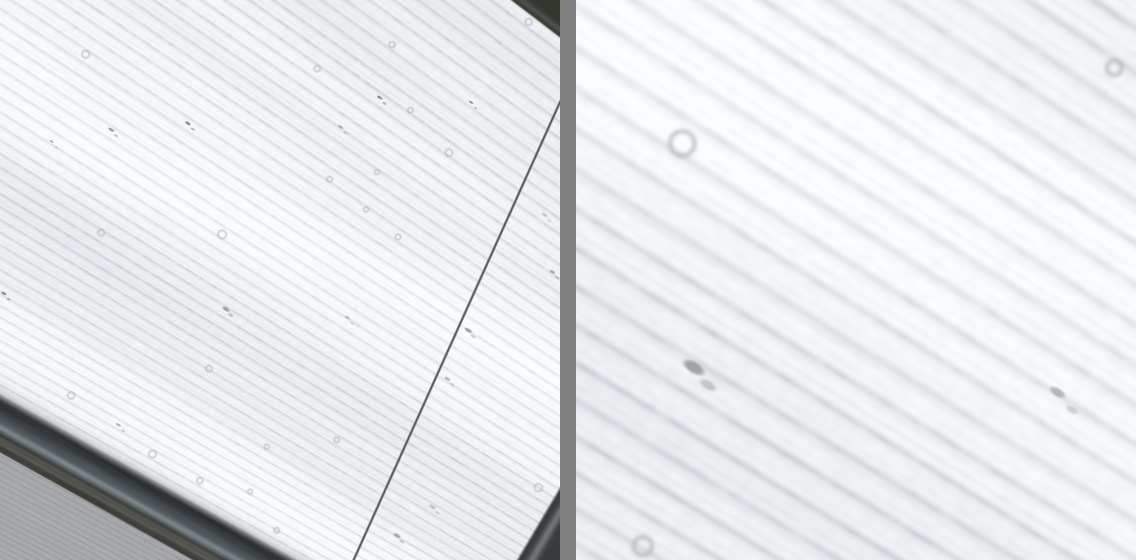
Left, the full canvas; right, a detail of the centre.
Write a WebGL 1 fragment shader that draws this texture.

```glsl
precision highp float;
// Ribbed translucent roof sheet seen at a slant: ridges fan out from a far
// vanishing point, tinted by broad bands of light, grain and small flecks.
// Dark frame bars and one thin seam are laid on top as distance bands.

uniform vec2 u_resolution;

float hash(vec2 p) {
  return fract(sin(dot(p, vec2(127.1, 311.7))) * 43758.545);
}

vec2 gradient(vec2 cell) {
  float angle = 6.2832 * hash(cell);
  return vec2(cos(angle), sin(angle));
}

// Gradient noise, roughly -0.7 to 0.7
float noise(vec2 p) {
  vec2 i = floor(p), f = fract(p);
  vec2 w = f * f * f * (f * (f * 6.0 - 15.0) + 10.0);
  vec2 e = vec2(1.0, 0.0);
  float low = mix(dot(gradient(i), f), dot(gradient(i + e), f - e), w.x);
  float high = mix(dot(gradient(i + e.yx), f - e.yx),
                   dot(gradient(i + e.xx), f - e.xx), w.x);
  return mix(low, high, w.y);
}

// Soft bump of the given centre and width
float bump(float x, float centre, float width) {
  float d = (x - centre) / width;
  return exp(-d * d);
}

// Sheet tone: 0 is grey groove, 1 is white
float sheetTone(vec2 p, vec2 along, bool lowerSheet) {
  // Fan coordinate: 0 at the long bar, 1 at the upper right corner
  float fan = ((p.y + 3.57) / (6.92 - p.x) - 0.5575) / 0.2025;
  float ridge = 52.0 * fan * 1.41 / (1.0 + 0.41 * fan);
  if (lowerSheet) ridge *= 1.6;
  float id = floor(ridge), x = fract(ridge);
  float wear = hash(vec2(id, 3.0));

  // Broad bands of light across the sheet
  float light = 0.72 + 0.20 * bump(fan, 0.44, 0.13) + 0.16 * bump(fan, 0.06, 0.07)
    - 0.15 * bump(fan, 0.26, 0.07) - 0.05 * smoothstep(0.6, 0.85, fan)
    + 0.12 * noise(vec2(along.x * 2.0, fan * 11.0));

  // Rounded rib, bright edge, dotted main groove and a fainter one
  float dots = 0.75 + 0.7 * noise(vec2(along.x * 75.0, id * 7.3));
  float rib = 0.10 * cos(6.2832 * (x - 0.85));
  float edge = 0.13 * bump(x, 0.52, 0.10);
  float groove = (0.20 + 0.22 * wear) * bump(x, 0.30, 0.10) * dots;
  float faint = 0.14 * hash(vec2(id, 8.0)) * bump(x, 0.72, 0.07) * dots;
  float grain = 0.09 * noise(along * vec2(110.0, 190.0))
    + 0.06 * noise(along * vec2(35.0, 90.0));
  return light + rib + edge - groove - faint + grain + 0.08 * (wear - 0.5);
}

// Scattered dirt: x is dark speck, y is pale droplet rim
vec2 flecks(vec2 along) {
  vec2 g = along * 11.0, cell = floor(g);
  vec2 centre = 0.25 + 0.5 * vec2(hash(cell + 1.7), hash(cell + 9.2));
  vec2 d = g - cell - centre;
  float kind = hash(cell + 4.4), size = 0.6 + 0.6 * hash(cell + 6.1);
  float speck = 1.0 - smoothstep(0.5, 1.2, length(d / vec2(0.075, 0.035) / size));
  vec2 pairOffset = vec2(0.14, -0.05);
  float twin = 1.0 - smoothstep(0.4, 1.2, length((d - pairOffset) / vec2(0.06, 0.03) / size));
  float rim = bump(length(d), 0.07 * size, 0.022);
  return vec2(max(speck, 0.6 * twin) * step(kind, 0.2) * (0.4 + 0.6 * hash(cell + 2.5)),
              rim * step(0.84, kind));
}

void main() {
  vec2 p = gl_FragCoord.xy / u_resolution;
  float aa = 1.0 / min(u_resolution.x, u_resolution.y);
  vec2 along = vec2(dot(p, vec2(0.857, -0.515)), dot(p, vec2(0.515, 0.857)));

  // Signed distances to the straight parts
  float overBar = dot(p - vec2(0.0, 0.290), vec2(0.487, 0.873));
  float corner = dot(p - vec2(0.911, 1.0), vec2(0.607, 0.794));
  float sideBar = dot(p - vec2(0.924, 0.0), vec2(0.860, -0.510));
  float seam = abs(dot(p - vec2(0.6315, 0.0), vec2(0.912, -0.411)));

  // Sheet with dirt
  float tone = sheetTone(p, along, overBar < -0.04);
  vec3 color = mix(vec3(0.77, 0.79, 0.815), vec3(0.985, 0.99, 1.0), clamp(tone, 0.0, 1.0));
  vec2 dirt = flecks(along);
  color = mix(color, vec3(0.40, 0.42, 0.43), 0.75 * dirt.x);
  color = mix(color, vec3(0.71, 0.72, 0.74), 0.6 * dirt.y);

  // Thin seam
  color = mix(color, vec3(0.34, 0.35, 0.36), 1.0 - smoothstep(0.002 - aa, 0.002 + aa, seam));

  // Long bar: blurred upper edge, slate face, pale crease, olive lip
  float s = -overBar / 0.0853;
  float face = 0.19 + 0.14 * smoothstep(0.1, 0.45, s) + 0.18 * bump(s, 0.54, 0.07)
    - 0.08 * bump(s, 0.68, 0.04) - 0.09 * smoothstep(0.72, 0.9, s)
    + 0.08 * bump(s, 0.84, 0.04) + 0.03 * noise(along * vec2(8.0, 160.0));
  vec3 barColor = face * mix(vec3(0.94, 1.02, 1.06), vec3(1.0, 1.02, 0.95), smoothstep(0.55, 0.75, s));
  color *= 1.0 - 0.3 * exp(-max(overBar, 0.0) * 90.0);
  float bar = smoothstep(-0.10, 0.10, s) * (1.0 - smoothstep(1.0 - 14.0 * aa, 1.0 + 14.0 * aa, s));
  color = mix(color, barColor, bar);

  // Upper right corner and lower right bar
  vec3 cornerColor = vec3(0.20, 0.215, 0.19) + 0.10 * bump(corner, 0.012, 0.006);
  color = mix(color, cornerColor, smoothstep(-aa, aa + 0.002, corner));
  vec3 sideColor = vec3(0.22, 0.23, 0.235) + 0.22 * bump(sideBar, 0.022, 0.008);
  color = mix(color, sideColor, smoothstep(-aa - 0.002, aa + 0.002, sideBar));

  gl_FragColor = vec4(color, 1.0);
}
```
